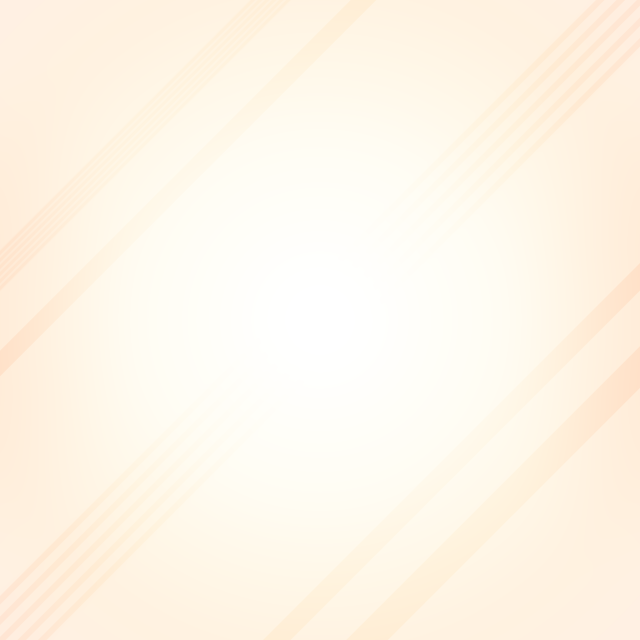
Reproduce this background procedurally as a WebGL 2 fragment shader.

```glsl
#version 300 es
precision highp float;
// A pale cream backdrop: a white glow in the middle warms to peach at the rim.
// Diagonal bands and groups of fine stripes are measured along x - y,
// and all of them dissolve into the light near the centre.

uniform vec2 u_resolution;
out vec4 outColor;

// Coverage of the strip between two diagonal offsets, with soft edges.
float band(float offset, float low, float high, float soft) {
    return smoothstep(low - soft, low + soft, offset)
         - smoothstep(high - soft, high + soft, offset);
}

// Evenly repeated stripes between two offsets; fill is the painted share.
float stripes(float offset, float low, float high, float count, float fill, float soft) {
    float period = (high - low) / count;
    float fromMiddle = abs(fract((offset - low) / period) - 0.5) * period;
    float line = 1.0 - smoothstep(-soft, soft, fromMiddle - 0.5 * fill * period);
    return line * step(low, offset) * step(offset, high);
}

// Radial ramp from white through cream to pale peach.
vec3 glow(float radius) {
    vec3 color = mix(vec3(1.0), vec3(1.0, 0.993, 0.962), smoothstep(0.02, 0.27, radius));
    color = mix(color, vec3(1.0, 0.970, 0.910), smoothstep(0.22, 0.44, radius));
    color = mix(color, vec3(1.0, 0.948, 0.880), smoothstep(0.38, 0.56, radius));
    return mix(color, vec3(1.0, 0.942, 0.890), smoothstep(0.55, 0.70, radius));
}

void main() {
    vec2 uv = gl_FragCoord.xy / u_resolution;
    vec2 centered = uv - 0.5;
    float radius = length(centered);
    float offset = uv.x - uv.y;
    float soft = 1.0 / min(u_resolution.x, u_resolution.y);

    // Warm blush on the left and right rims
    vec3 color = glow(radius);
    float side = smoothstep(0.28, 0.52, abs(centered.x));
    float blush = side * (1.0 - smoothstep(0.08, 0.42, abs(centered.y)));
    color -= blush * vec3(0.0, 0.026, 0.036);

    // Broad bands
    float wide = band(offset, -0.452, -0.412, soft)
               + band(offset, 0.411, 0.454, soft)
               + band(offset, 0.541, 0.606, soft);

    // Fine lines at the upper left and a looser group along the main diagonal
    float fine = 0.55 * stripes(offset, -0.610, -0.544, 6.0, 0.60, soft)
               + 0.25 * band(offset, -0.610, -0.544, soft);
    float middle = 0.75 * stripes(offset, -0.078, 0.082, 5.0, 0.42, soft)
                 + 0.20 * band(offset, -0.070, 0.075, 0.012);

    // Stripe tint: yellow toward top and bottom, peach toward the sides
    float fade = smoothstep(0.06, 0.56, radius);
    vec3 tint = mix(vec3(0.0, 0.022, 0.052), vec3(0.0, 0.046, 0.066), side);
    color -= tint * fade * (wide + fine + middle);

    outColor = vec4(clamp(color, 0.0, 1.0), 1.0);
}
```
